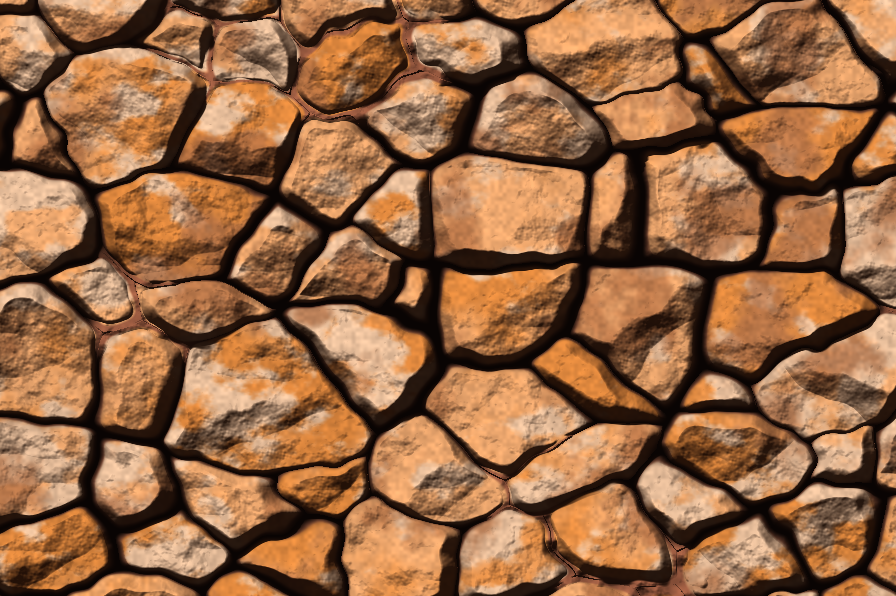
This texture is drawn by a Shadertoy shader. Its source:

```glsl
// Sunlit dry-stone wall: a weighted Voronoi diagram gives stones of mixed size,
// each cut by tilted facets and roughened with fbm. The relief is lit from the
// upper left with marched shadows; dark gaps hold patches of red earth.

const vec2 CELLS = vec2(5.4, 7.2);   // stones per canvas height

struct Stone { float edge; vec2 id; vec2 local; };

vec2 hash2(vec2 p) {
    vec3 q = fract(p.xyx * vec3(0.1031, 0.1030, 0.0973));
    q += dot(q, q.yzx + 33.33);
    return fract((q.xx + q.yz) * q.zy);
}

float noise(vec2 p) {
    vec2 i = floor(p), f = fract(p);
    f = f * f * (3.0 - 2.0 * f);
    return mix(mix(hash2(i).x, hash2(i + vec2(1, 0)).x, f.x),
               mix(hash2(i + vec2(0, 1)).x, hash2(i + vec2(1, 1)).x, f.x), f.y);
}

float fbm(vec2 p) {
    float sum = 0.0, amp = 0.5;
    for (int i = 0; i < 5; i++) {
        sum += amp * noise(p);
        p = mat2(1.6, 1.2, -1.2, 1.6) * p + 7.3;
        amp *= 0.5;
    }
    return sum;
}

float smoothMin(float a, float b, float k) {
    float h = max(k - abs(a - b), 0.0) / k;
    return min(a, b) - 0.25 * h * h * k;
}

// Centre (xy) and weight (z) of the stone in a cell; rows are staggered
vec3 seed(vec2 cell) {
    vec2 jitter = 0.76 * (hash2(cell) - 0.5);
    float w = hash2(cell + 71.0).x;
    return vec3(cell + 0.5 + jitter + vec2(0.5 * mod(cell.y, 2.0), 0.0), 0.75 * w * w * w);
}

Stone findStone(vec2 p) {
    // Ragged outlines
    p += 0.035 * (vec2(noise(p * 7.0), noise(p * 7.0 + 40.0)) - 0.5);
    p += 0.016 * (vec2(noise(p * 27.0), noise(p * 27.0 + 40.0)) - 0.5);
    vec2 q = p * CELLS + 20.0, base = floor(q), id = base;
    float best = 1e3;
    vec3 own = vec3(0.0);
    for (int y = -2; y <= 2; y++)
    for (int x = -2; x <= 2; x++) {
        vec2 cell = base + vec2(x, y);
        vec3 s = seed(cell);
        float d = dot(q - s.xy, q - s.xy) - s.z;
        if (d < best) { best = d; own = s; id = cell; }
    }
    // Rounded distance to all borders with neighbours
    float sum = 0.0;
    for (int y = -2; y <= 2; y++)
    for (int x = -2; x <= 2; x++) {
        vec2 cell = base + vec2(x, y);
        if (cell == id) continue;
        vec3 s = seed(cell);
        float d = dot(q - s.xy, q - s.xy) - s.z;
        sum += exp(-(d - best) / (2.0 * length(s.xy - own.xy)) / 0.04);
    }
    float gap = 0.075 * hash2(id + 13.0).x;
    return Stone(-0.04 * log(sum + 1e-9) - gap, id, q - own.xy);
}

// Height of stones and earth without fine roughness
float relief(vec2 p, out Stone s) {
    s = findStone(p);
    vec2 tiltA = 0.8 * (hash2(s.id + 3.0) - 0.5);
    vec2 tiltB = 1.2 * (hash2(s.id + 5.0) - 0.5);
    float rise = 0.16 * (hash2(s.id + 17.0).y - 0.5);
    float face = smoothMin(0.21 + dot(tiltA, s.local), 0.26 + dot(tiltB, s.local), 0.03) + rise;
    float side = s.edge * (s.edge < 0.0 ? 4.0 : 2.6);
    float stone = smoothMin(side, max(face, 0.05), 0.06);
    float earth = mix(-0.4, 0.03, smoothstep(0.48, 0.74, noise(p * 4.5 + 3.0)));
    earth += 0.12 * (noise(p * 42.0) - 0.5);
    return max(stone, earth) / 6.0;
}

float roughRelief(vec2 p, out Stone s) {
    float h = relief(p, s);
    float crust = fbm(p * 16.0 + hash2(s.id) * 9.0);
    float ledges = abs(noise(p * vec2(11.0, 19.0) + s.id) - 0.5);
    return h + 0.028 * crust + 0.012 * ledges;
}

void mainImage(out vec4 fragColor, in vec2 fragCoord) {
    vec2 p = fragCoord / iResolution.y;
    vec3 sun = normalize(vec3(-0.35, 0.62, 0.72));

    // Surface normal
    Stone s, other;
    float eps = 0.0022;
    float h = roughRelief(p, s);
    float hx = roughRelief(p + vec2(eps, 0), other);
    float hy = roughRelief(p + vec2(0, eps), other);
    vec3 normal = normalize(vec3(h - hx, h - hy, eps));

    // Cast shadow
    float ground = relief(p, other), block = 0.0;
    for (int i = 1; i <= 7; i++) {
        float t = 0.014 * float(i);
        block = max(block, relief(p + sun.xy * t, other) - ground - sun.z * t);
    }
    float lit = 1.0 - smoothstep(0.001, 0.01, block);
    float open = smoothstep(-0.035, 0.015, ground);

    // Mineral colours: ochre, tan, pale crust, rust stains
    vec2 kind = hash2(s.id + 9.0);
    float stain = fbm(p * 9.0 + kind * 30.0);
    float crust = fbm(p * vec2(15.0, 21.0) + kind * 50.0);
    float grain = noise(p * 150.0) * 0.6 + noise(p * 75.0) * 0.4;
    vec3 rock = mix(vec3(0.82, 0.52, 0.24), vec3(0.88, 0.65, 0.44),
                    smoothstep(0.1, 0.7, kind.x + 1.6 * (stain - 0.48)));
    rock = mix(rock, vec3(0.86, 0.74, 0.62), smoothstep(0.46, 0.64, crust + 0.3 * (kind.y - 0.5)));
    rock = mix(rock, vec3(0.60, 0.38, 0.23), 0.7 * smoothstep(0.52, 0.68, stain));
    vec3 soil = vec3(0.60, 0.37, 0.27);
    rock = mix(soil, rock, smoothstep(-0.02, 0.01, s.edge));
    rock *= 0.86 + 0.28 * grain;

    // Warm fill light plus hard sun
    float direct = min(1.22 * max(dot(normal, sun), 0.0), 0.9) * lit * open;
    vec3 color = rock * (direct + vec3(0.13, 0.10, 0.075) * open) + vec3(0.035, 0.015, 0.01);
    fragColor = vec4(clamp(color, 0.0, 1.0), 1.0);
}
```
